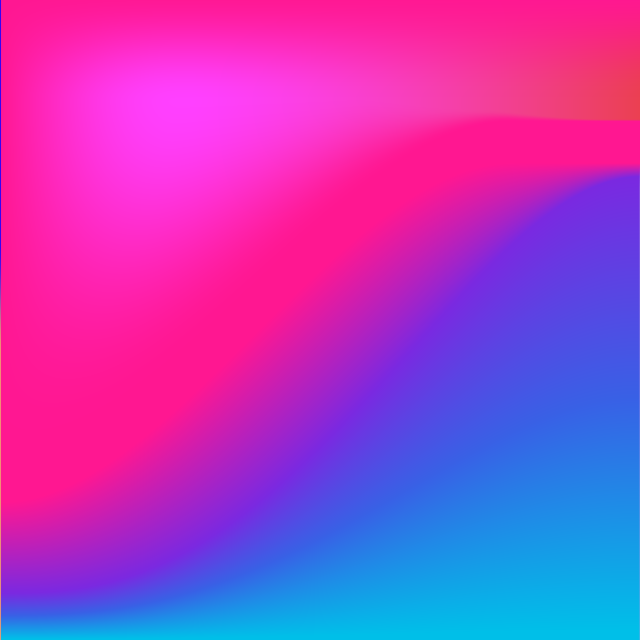
Reproduce this background procedurally as a three.js fragment shader.

```glsl
// Draws a flowing gradient mesh: a magenta glow above an S-shaped pink band that melts into violet, blue and cyan.
varying vec2 vUv;

const vec3 PINK = vec3(1.0, 0.09, 0.57);
const vec3 MAGENTA = vec3(1.0, 0.25, 1.0);
const vec3 ORANGE = vec3(0.92, 0.25, 0.32);
const vec3 VIOLET = vec3(0.48, 0.16, 0.88);
const vec3 BLUE = vec3(0.22, 0.38, 0.90);
const vec3 CYAN = vec3(0.0, 0.75, 0.91);

// Glow above the band, fading to pink at the left, the top and the band
vec3 upperGlow(vec2 p, float bandTop) {
  float peak = mix(0.85, bandTop + 0.004, smoothstep(0.55, 0.95, p.x));
  float left = sin(1.5708 * clamp(p.x / 0.28, 0.0, 1.0));
  float top = 1.0 - smoothstep(0.84, 1.02, p.y);
  float bottom = smoothstep(bandTop, peak, p.y);
  vec3 glow = mix(MAGENTA, ORANGE, pow(clamp((p.x - 0.3) / 0.7, 0.0, 1.0), 1.3));
  return mix(PINK, glow, left * top * bottom);
}

// Violet at the upper curve, through blue, to cyan at the floor
vec3 lowerSea(float depth) {
  vec3 upper = mix(VIOLET, BLUE, clamp(depth / 0.48, 0.0, 1.0));
  return mix(upper, CYAN, clamp((depth - 0.48) / 0.5, 0.0, 1.0));
}

void main() {
  vec2 p = vUv;

  // S-curves that bound the colour zones
  float bandRise = smoothstep(0.0, 0.8, p.x);
  float bandTop = 0.30 + 0.51 * bandRise;
  float bandBottom = 0.215 + 0.53 * bandRise;
  float violetLine = 0.073 + 0.651 * smoothstep(0.0, 1.0, pow(max(p.x, 0.0), 1.32));

  // Stack the zones from the glow down to the floor
  vec3 color = upperGlow(p, bandTop);
  float fade = clamp((bandBottom - p.y) / max(bandBottom - violetLine, 0.01), 0.0, 1.0);
  float depth = (violetLine - p.y) / violetLine;
  color = mix(color, lowerSea(depth), fade);

  // Hairline rims at the left and right borders
  vec3 leftRim = mix(vec3(0.95, 0.6, 0.45), vec3(0.12, 0.0, 1.0), smoothstep(0.45, 0.62, p.y));
  color = mix(color, leftRim, 0.9 * (1.0 - smoothstep(0.001, 0.0025, p.x)));
  float rightRim = smoothstep(0.9975, 0.999, p.x) * (1.0 - smoothstep(0.7, 0.75, p.y));
  color = mix(color, vec3(0.7, 0.6, 0.9), 0.3 * rightRim);

  gl_FragColor = vec4(color, 1.0);
}
```
